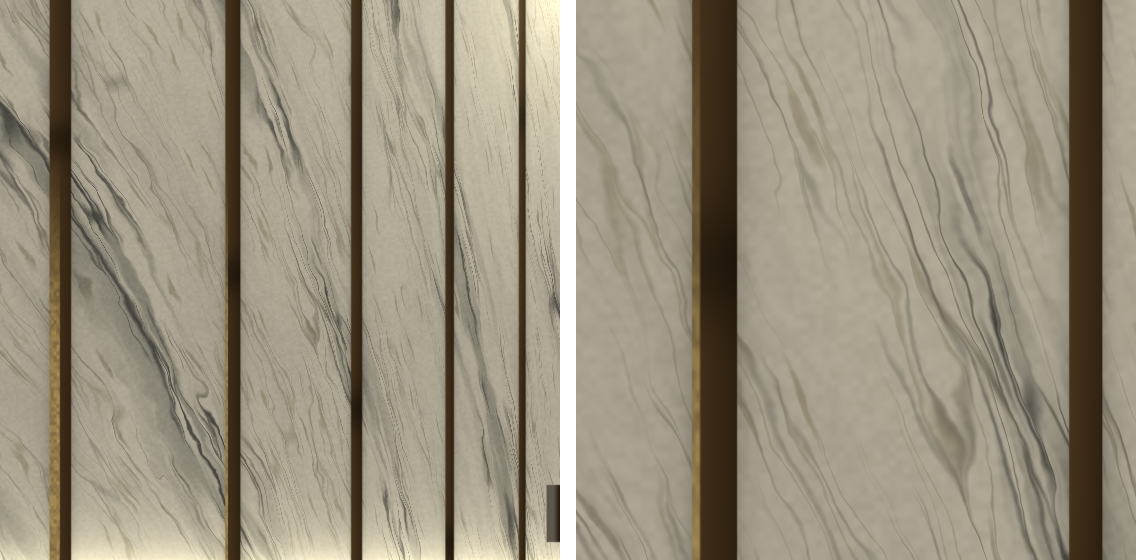
Left, the full canvas; right, a detail of the centre.
A Shadertoy shader for this texture:

```glsl
const float FIRST_STRIP = 0.108;   // screen x of strip 0
const float NEAR_PITCH = 0.3686;   // strip spacing at the near side
const float RECESSION = 0.197;     // perspective squeeze to the right
const float STRIP_HALF = 0.052;    // half width, in panel units
const float VEIN_SLOPE = 1.6;      // panels crossed per canvas height
const float BAND_START = 1.12;     // first heavy vein band
const float BAND_GAP = 1.4;        // distance between heavy bands
const vec3 STONE = vec3(0.70, 0.67, 0.595);
const vec3 SMOKE = vec3(0.47, 0.46, 0.41);
const vec3 VEIN = vec3(0.27, 0.265, 0.24);
const vec3 TAN = vec3(0.49, 0.44, 0.33);
const vec3 BRONZE = vec3(0.29, 0.21, 0.115);
const vec3 DARK_BRONZE = vec3(0.16, 0.11, 0.055);
const vec3 GOLD = vec3(0.57, 0.48, 0.29);
const vec3 GLOW = vec3(0.30, 0.29, 0.23);

vec2 hash2(vec2 p) {
    return fract(sin(vec2(dot(p, vec2(127.1, 311.7)), dot(p, vec2(269.5, 183.3)))) * 43758.5);
}

float noise(vec2 p) {
    vec2 i = floor(p), f = fract(p);
    f = f * f * (3.0 - 2.0 * f);
    vec2 e = vec2(0.0, 1.0);
    return mix(mix(hash2(i).x, hash2(i + e.yx).x, f.x),
               mix(hash2(i + e.xy).x, hash2(i + e.yy).x, f.x), f.y);
}

float layered(vec2 p) {
    float sum = 0.0, gain = 0.533;
    for (int i = 0; i < 4; i++) {
        sum += gain * noise(p);
        p = p * 2.03 + 17.3;
        gain *= 0.5;
    }
    return sum;
}

// Cellular noise: nearest distance, gap to the second nearest, cell id
vec3 cells(vec2 p) {
    vec2 base = floor(p);
    float near = 9.0, second = 9.0, id = 0.0;
    for (int y = -1; y <= 1; y++)
    for (int x = -1; x <= 1; x++) {
        vec2 cell = base + vec2(x, y);
        float d = length(cell + hash2(cell) - p);
        second = min(second, max(near, d));
        if (d < near) { near = d; id = hash2(cell + 31.7).y; }
    }
    return vec3(near, second - near, id);
}

vec3 marble(vec2 wall, float slab) {
    // Sheared axes: x across the veins, y along them
    vec2 p = vec2(wall.x + VEIN_SLOPE * wall.y, wall.y);
    float seed = slab * 7.3 + 20.0;
    p.x += 0.26 * (layered(p * vec2(3.0, 5.0) + seed) - 0.5);
    p.x += 0.05 * (layered(p * vec2(12.0, 26.0) + seed) - 0.5);

    // Heavy bands, alternately wide and narrow
    float band = round((p.x - BAND_START) / BAND_GAP);
    float offset = p.x - BAND_START - band * BAND_GAP;
    float spread = mix(0.30, 0.15, mod(abs(band), 2.0));
    float cluster = exp(-offset * offset / (spread * spread));
    cluster *= smoothstep(0.22, 0.55, layered(p * vec2(2.0, 2.5) + seed + 4.0));

    // Grey smoke, branching veins, thin threads and short flecks
    float streak = layered(p * vec2(13.0, 4.0) + seed);
    float breakup = smoothstep(0.40, 0.66, layered(p * vec2(7.0, 6.0) + seed + 9.0));
    float smoke = smoothstep(0.40, 0.68, streak) * (0.10 + 0.85 * cluster);
    float branch = cells(p * vec2(7.0, 2.0) + seed).y;
    float thread = cells(p * vec2(15.0, 3.6) + seed + 5.0).y;
    vec3 fleck = cells(p * vec2(17.0, 7.0) + seed);
    float heavy = (1.0 - smoothstep(0.0, 0.07 + 0.25 * cluster * streak, branch))
                * breakup * (0.25 + 0.75 * cluster);
    float fine = (1.0 - smoothstep(0.0, 0.13, thread)) * breakup * (0.32 + 0.5 * cluster);
    float dash = (1.0 - smoothstep(0.07, 0.26, fleck.x)) * step(0.72, fleck.z) * 0.45;

    vec3 color = STONE * (0.97 + 0.06 * layered(wall * vec2(4.0, 5.0) + seed));
    color = mix(color, SMOKE, smoke * 0.8);
    color = mix(color, mix(TAN, VEIN, cluster), max(fine, dash));
    return mix(color, VEIN, heavy);
}

vec3 metal(float index, float across, float y) {
    float tone = 0.35 + 0.35 * across + 0.3 * noise(vec2(index * 5.1, y * 4.0));
    vec3 color = mix(BRONZE, DARK_BRONZE, clamp(tone, 0.0, 1.0));
    float joint = (y - fract(0.75 - 0.24 * index)) / 0.035;
    color *= 1.0 - 0.35 * exp(-joint * joint);
    // Lit side face, narrowing with distance
    float face = 1.0 - smoothstep(-0.08, 0.08, across + 1.0 - 0.95 * exp(-index));
    float lit = smoothstep(0.75, 0.35, y) * step(index, 1.5);
    return mix(color, GOLD * (0.85 + 0.3 * noise(vec2(across * 4.0, y * 160.0))), face * lit);
}

void mainImage(out vec4 fragColor, in vec2 fragCoord) {
    vec2 uv = fragCoord / iResolution.xy;
    float pixel = 1.0 / iResolution.y;

    // Undo perspective: strips lie at whole values of panel
    float dx = uv.x - FIRST_STRIP;
    float depth = NEAR_PITCH - RECESSION * dx;
    float panel = dx / depth;
    float blur = NEAR_PITCH / (depth * depth * iResolution.x);
    float index = round(panel);
    float fromStrip = panel - index;

    // Stone, contact shadow and light from below and the upper right
    vec3 color = marble(vec2(panel, uv.y), floor(panel));
    color *= 1.0 - 0.16 * exp(-max(abs(fromStrip) - STRIP_HALF, 0.0) * 35.0);
    color *= 0.95 + 0.09 * abs(uv.y - 0.4);
    float corner = exp(-4.5 * length((1.0 - uv) * vec2(1.5, 1.1)));
    color += GLOW * (exp(-uv.y * 21.0) + 1.25 * corner);
    color += 0.035 * (noise(uv * 230.0) - 0.5);

    float strip = 1.0 - smoothstep(-blur, blur, abs(fromStrip) - STRIP_HALF);
    vec3 bar = metal(index, fromStrip / STRIP_HALF, uv.y) + GLOW * 0.5 * corner;
    color = mix(color, bar, strip);

    // Small grey fitting at the right edge
    vec2 box = abs(uv - vec2(1.0, 0.083)) - vec2(0.024, 0.051);
    float fitting = 1.0 - smoothstep(-pixel, pixel, max(box.x, box.y));
    vec3 fittingColor = mix(vec3(0.36, 0.34, 0.29), DARK_BRONZE, smoothstep(0.987, 1.0, uv.x));
    color = mix(color, fittingColor, fitting);
    fragColor = vec4(clamp(color, 0.0, 1.0), 1.0);
}
```
